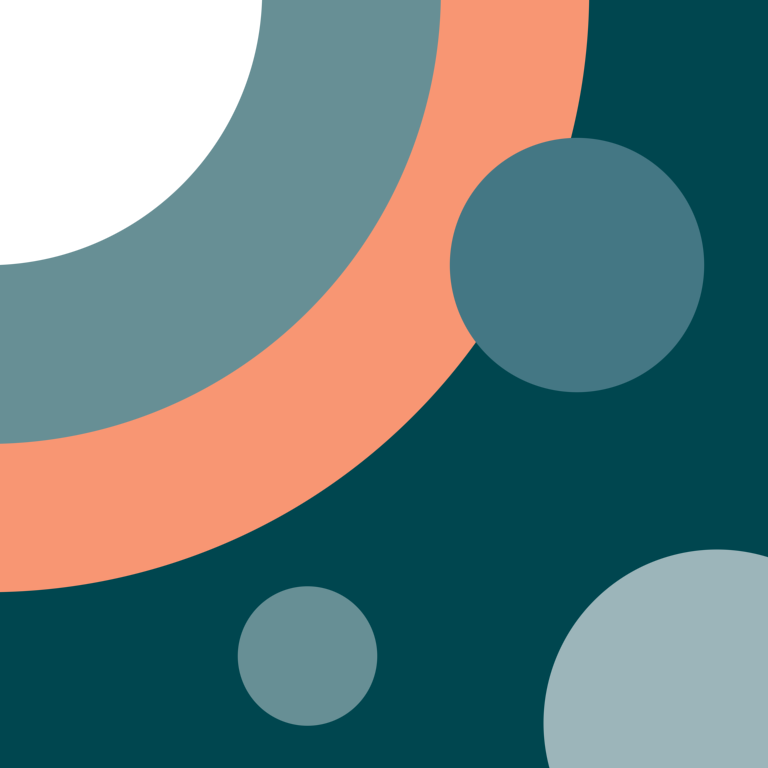
Give the GLSL for this background, as a WebGL 1 fragment shader.

```glsl
precision highp float;
// Flat composition of concentric quarter rings in a corner and three loose discs.

uniform vec2 u_resolution;

// Paints a smooth-edged disc over the base colour.
vec3 paintDisc(vec3 base, vec3 color, vec2 p, vec2 center, float radius) {
  float pixel = 1.0 / u_resolution.y;
  float signedDist = length(p - center) - radius;
  return mix(base, color, 1.0 - smoothstep(-0.8 * pixel, 0.8 * pixel, signedDist));
}

void main() {
  vec2 p = gl_FragCoord.xy / u_resolution.y;

  vec3 grayTeal = vec3(0.404, 0.561, 0.584);
  vec3 color = vec3(0.0, 0.275, 0.310);

  // Concentric rings, largest first, centred just outside the upper left corner
  vec2 ringCenter = vec2(-0.0156, 1.0117);
  color = paintDisc(color, vec3(0.973, 0.588, 0.451), p, ringCenter, 0.7828);
  color = paintDisc(color, grayTeal, p, ringCenter, 0.5897);
  color = paintDisc(color, vec3(1.0), p, ringCenter, 0.3570);

  // Loose discs: blue over the ring, small gray-teal, pale in the lower right
  color = paintDisc(color, vec3(0.267, 0.467, 0.518), p, vec2(0.7513, 0.6549), 0.1656);
  color = paintDisc(color, grayTeal, p, vec2(0.4004, 0.1458), 0.0908);
  color = paintDisc(color, vec3(0.612, 0.710, 0.729), p, vec2(0.9336, 0.0586), 0.2259);

  gl_FragColor = vec4(color, 1.0);
}
```
